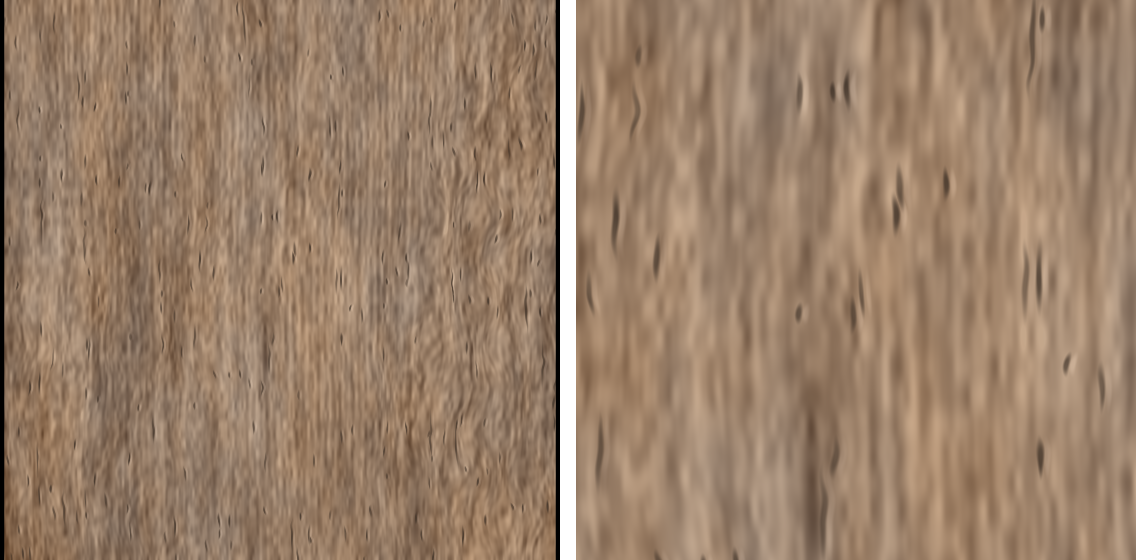
Left, the full canvas; right, a detail of the centre.
A three.js fragment shader for this texture:

```glsl
// Weathered brown wood board with vertical grain, rough patches, cracks and black side edges.
varying vec2 vUv;

float hash(vec2 p) {
  return fract(sin(dot(p, vec2(127.1, 311.7))) * 43758.5453);
}

float noise(vec2 p) {
  vec2 i = floor(p);
  vec2 f = fract(p);
  f = f * f * (3.0 - 2.0 * f);
  return mix(mix(hash(i), hash(i + vec2(1.0, 0.0)), f.x),
             mix(hash(i + vec2(0.0, 1.0)), hash(i + vec2(1.0, 1.0)), f.x), f.y);
}

// Noise centred on zero
float wave(vec2 p) {
  return noise(p) - 0.5;
}

// Height of the worn surface, used for embossed light and shade
float surface(vec2 p) {
  return noise(p * vec2(85.0, 27.0)) + 0.6 * noise(p * vec2(150.0, 62.0) + 17.0);
}

// Narrow upright splits, scattered over three sizes of cell
float cracks(vec2 p) {
  float mask = 0.0;
  p.x += 0.004 * wave(p * vec2(70.0, 65.0));
  for (int i = 0; i < 3; i++) {
    float layer = float(i);
    vec2 grid = vec2(24.0 + 13.0 * layer, 7.0 + 8.0 * layer);
    vec2 q = p * grid;
    q.y += 9.0 * hash(vec2(floor(q.x), layer));
    vec2 cell = floor(q) + 31.0 * layer;
    vec2 centre = vec2(0.3 + 0.4 * hash(cell), 0.5);
    vec2 size = vec2(0.0026 * grid.x, 0.16 + 0.26 * hash(cell + 5.3));
    float d = length((fract(q) - centre) / size);
    float present = step(0.87, hash(cell + 9.7));
    mask = max(mask, present * (1.0 - smoothstep(0.25, 1.0, d)));
  }
  return mask * (0.45 + 0.55 * noise(p * vec2(120.0, 50.0)));
}

void main() {
  vec2 uv = vUv;

  // Rough wear on the right side and in the lower left
  float rough = smoothstep(0.66, 0.85, uv.x + 0.25 * wave(uv * vec2(7.0, 4.0)));
  float corner = 1.0 - smoothstep(0.15, 0.55, length(uv * vec2(1.3, 0.9) - vec2(0.12, 0.12)));
  float patches = smoothstep(0.5, 0.8, noise(uv * vec2(16.0, 6.0) + 3.0));
  rough = clamp(max(rough, 0.7 * corner) + 0.4 * patches, 0.0, 1.0);

  // Bend the grain, more strongly where it is worn
  vec2 p = uv;
  p.x += 0.012 * wave(uv * vec2(5.0, 4.0));
  p.x += 0.016 * rough * wave(uv * vec2(24.0, 13.0));

  // Grain from broad bands down to single fibres
  float tone = 0.55;
  tone += 0.42 * wave(p * vec2(9.0, 2.0) + 4.0);
  tone += 0.45 * wave(p * vec2(42.0, 4.5));
  tone += 0.62 * wave(p * vec2(118.0, 13.0));
  tone += 0.68 * wave(p * vec2(235.0, 58.0));
  tone += 0.3 * wave(p * vec2(30.0, 22.0)) * rough;

  // Regular fine rings in the smoother wood
  float rings = sin(6.2832 * (82.0 * p.x + 0.8 * noise(p * vec2(12.0, 3.0))));
  tone += 0.17 * rings * (1.0 - 0.8 * rough) * smoothstep(0.25, 0.65, noise(p * vec2(8.0, 3.0)));

  // Embossed relief, lit from the upper left
  float relief = surface(p + vec2(0.0016, -0.0016)) - surface(p - vec2(0.0016, -0.0016));
  tone -= relief * (0.25 + 0.75 * rough);

  // Long dark seam near the middle and a dim band left of it
  float seam = (p.x - 0.472 - 0.012 * wave(vec2(2.0, uv.y * 4.0))) / 0.011;
  tone -= 0.42 * exp(-seam * seam) * noise(vec2(p.x * 40.0, uv.y * 6.0));
  float band = exp(-pow((p.x - 0.25) / 0.035, 2.0)) * noise(vec2(3.0, uv.y * 5.0));
  tone -= 0.25 * band;

  vec3 wood = mix(vec3(0.47, 0.37, 0.29), vec3(0.69, 0.58, 0.48), clamp(tone, -0.55, 1.35));

  // Grey weathering against warm tan
  float grey = 1.5 * wave(uv * vec2(11.0, 4.0) + 8.0) + wave(p * vec2(50.0, 18.0)) + band;
  wood += vec3(-0.022, 0.002, 0.026) * grey;

  // Cracks with a pale lip on the right
  float crack = cracks(p);
  float lip = cracks(p - vec2(0.004, 0.0));
  wood += 0.09 * lip * (1.0 - crack);
  wood = mix(wood, vec3(0.24, 0.19, 0.15), 0.85 * crack);

  // Black strips along both sides
  float side = min(uv.x, 1.0 - uv.x);
  gl_FragColor = vec4(wood * smoothstep(0.0065, 0.0088, side), 1.0);
}
```
